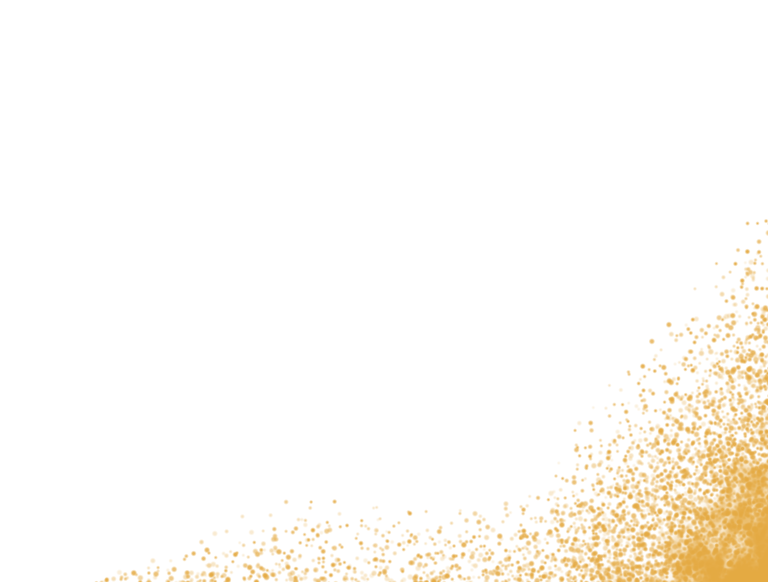
Reproduce this background procedurally as a Shadertoy shader.

```glsl
// Golden dust heaped in the lower right corner, thinning out along the base of a white field.

const vec3 PAPER = vec3(1.0);
const vec3 GOLD = vec3(0.895, 0.665, 0.26);

// Lengths are in canvas heights; "across" runs from 0 to 1 over the width.
const int LAYERS = 5;
const float CELL = 0.0105;           // spacing of grains in one layer
const float RADIUS_MIN = 0.0021;
const float RADIUS_MAX = 0.0046;
const float SOFTNESS = 0.0017;       // blur of a grain's rim
const float DRIFT_HEIGHT = 0.165;    // low drift along the base
const float SLOPE_START = 0.68;      // where the heap begins to climb
const float SLOPE = 1.72;
const float DRIFT_DENSITY = 0.30;
const float HEAP_DENSITY = 1.15;     // added toward the right edge

// Integer hash giving four even values from 0 to 1.
vec4 hash4(vec2 cell, float layer) {
    uvec4 v = uvec4(ivec4(ivec2(cell), int(layer), 7) + 4096);
    v = v * 1664525u + 1013904223u;
    for (int i = 0; i < 2; i++) {
        v += v.yzxy * v.wxyz;
        v ^= v >> 16u;
    }
    return vec4(v >> 8u) / 16777216.0;
}

// Layered sines gather the grains into loose clumps.
float clumps(vec2 p) {
    float broad = sin(p.x * 37.0 + 2.0 * sin(p.y * 29.0));
    float fine = sin(p.y * 71.0 - p.x * 53.0 + 1.7 * sin(p.x * 83.0));
    return 1.0 + 0.10 * broad + 0.10 * fine;
}

// Chance of finding dust: zero above the outline, over one in the corner.
float dustDensity(vec2 p, float aspect) {
    float across = p.x / aspect;
    float outline = DRIFT_HEIGHT * smoothstep(0.05, 0.42, across)
                  + SLOPE * max(across - SLOPE_START, 0.0);
    float depth = clamp(1.0 - (max(p.y, 0.0) + 0.004) / max(outline, 0.001), 0.0, 1.0);
    float heap = clamp((across - 0.5) / 0.5, 0.0, 1.1);
    float peak = DRIFT_DENSITY + HEAP_DENSITY * heap * heap;
    return peak * pow(depth, 1.5) * clumps(p);
}

// Gold cover of one layer of jittered cells, combined over neighbours.
float grainLayer(vec2 p, float aspect, float layer) {
    float angle = 0.4 + layer * 0.9;
    mat2 turn = mat2(cos(angle), sin(angle), -sin(angle), cos(angle));
    vec2 grid = turn * p / CELL;
    vec2 home = floor(grid);
    float rim = SOFTNESS + 0.4 / iResolution.y;
    float bare = 1.0;

    for (int y = -1; y <= 1; y++) {
        for (int x = -1; x <= 1; x++) {
            vec2 cell = home + vec2(x, y);
            vec4 rnd = hash4(cell, layer);
            vec2 center = (cell + rnd.xy) * CELL * turn;
            float density = dustDensity(center, aspect);
            if (rnd.z >= density) continue;

            float size = fract(rnd.w * 17.0);
            float radius = mix(RADIUS_MIN, RADIUS_MAX, size * size);
            radius *= 0.9 + 0.2 * min(density, 1.0);
            float disc = 1.0 - smoothstep(radius - rim, radius + rim, length(p - center));
            float opacity = mix(0.15, 0.95, rnd.w);
            bare *= 1.0 - disc * opacity;
        }
    }
    return 1.0 - bare;
}

void mainImage(out vec4 fragColor, in vec2 fragCoord) {
    vec2 p = fragCoord / iResolution.y;
    float aspect = iResolution.x / iResolution.y;

    // Scattered grains
    float bare = 1.0;
    for (int i = 0; i < LAYERS; i++) {
        bare *= 1.0 - grainLayer(p, aspect, float(i));
    }

    // Packed core, where the gaps close up
    float core = smoothstep(0.65, 1.25, dustDensity(p, aspect));
    float cover = 1.0 - bare * (1.0 - core);

    fragColor = vec4(mix(PAPER, GOLD, cover), 1.0);
}
```
